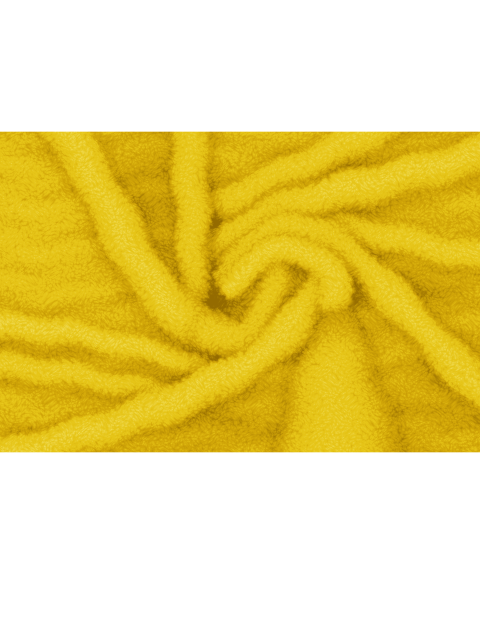
This texture is drawn by a Shadertoy shader. Its source:

```glsl
#define CLOTH_BOTTOM 39.1
#define CLOTH_HEIGHT 66.8
#define CREST 0.35
#define RIM 0.37
#define LIGHT vec2(-0.05, 0.09)
#define SHADOW 0.24
#define SHADOW_REACH 1.7
#define PILE_SCALE 1.15
#define PILE_DEPTH 0.36
#define STEPS 16

vec2 hash2(vec2 p) {
    vec3 q = fract(p.xyx * vec3(0.1031, 0.1030, 0.0973));
    q += dot(q, q.yzx + 33.33);
    return fract((q.xx + q.yz) * q.zy);
}

// Distance to the nearest scattered cell centre
float cellular(vec2 p) {
    vec2 cell = floor(p), f = fract(p);
    float nearest = 4.0;
    for (int y = -1; y <= 1; y++)
        for (int x = -1; x <= 1; x++) {
            vec2 o = vec2(x, y);
            vec2 r = o + hash2(cell + o + 200.0) - f;
            nearest = min(nearest, dot(r, r));
        }
    return sqrt(nearest);
}

vec2 bezier(vec2 a, vec2 b, vec2 c, vec2 d, float t) {
    float s = 1.0 - t;
    return s * s * s * a + 3.0 * s * t * (s * b + t * c) + t * t * t * d;
}

// Rounded ridge along a cubic curve, casting a shadow on what lies below
void fold(inout float shade, vec2 p, vec2 a, vec2 b, vec2 c, vec2 d,
          vec2 width, float soft, float lift) {
    float best = 1e6, along = 0.0;
    vec2 offset = vec2(0.0), from = a;
    for (int i = 1; i <= STEPS; i++) {
        vec2 to = bezier(a, b, c, d, float(i) / float(STEPS));
        vec2 dir = to - from;
        float h = clamp(dot(p - from, dir) / dot(dir, dir), 0.0, 1.0);
        vec2 r = p - from - h * dir;
        if (dot(r, r) < best) {
            best = dot(r, r);
            offset = r;
            along = (float(i) - 1.0 + h) / float(STEPS);
        }
        from = to;
    }
    float w = mix(width.x, width.y, along);
    vec2 u = offset / w;
    float k = length(u);
    shade -= SHADOW * (1.0 - soft) * exp(-max(k - 1.0, 0.0) * w / SHADOW_REACH);
    float body = RIM + lift + CREST * (1.0 - min(k * k, 1.2)) + dot(u, LIGHT);
    shade = mix(shade, body, 1.0 - smoothstep(0.9 - soft, 1.06, k));
}

// Soft elliptical pool of shade
float pool(vec2 p, vec2 centre, vec2 radius) {
    vec2 r = (p - centre) / radius;
    return exp(-dot(r, r));
}

float drapery(vec2 p) {
    // Flat cloth with shallow wrinkles and hollows
    float s = 0.56 + 0.04 * sin(p.y * 0.75 + sin(p.x * 0.13) * 2.0)
                   + 0.025 * sin(p.y * 1.3 - p.x * 0.22);
    s -= 0.17 * pool(p, vec2(31, 53), vec2(7, 15));
    s -= 0.17 * pool(p, vec2(47, 5), vec2(13, 8));
    s -= 0.15 * pool(p, vec2(92, 10), vec2(12, 14));
    s -= 0.15 * pool(p, vec2(90, 34), vec2(13, 6));
    s += 0.06 * pool(p, vec2(6, 48), vec2(12, 18));

    // Shallow folds on the left
    fold(s, p, vec2(-4, 18), vec2(12, 18), vec2(22, 14), vec2(38, 12), vec2(4, 3), 0.5, 0.0);
    fold(s, p, vec2(-4, 26), vec2(12, 27), vec2(26, 22), vec2(42, 18), vec2(4.5, 3), 0.6, 0.03);
    // Folds fanning to the upper right
    fold(s, p, vec2(46, 51), vec2(54, 55), vec2(68, 61), vec2(82, 70), vec2(4.2, 5), 0.3, 0.0);
    fold(s, p, vec2(66, 48), vec2(78, 46), vec2(90, 42), vec2(104, 40), vec2(3.5, 4.5), 0.5, 0.0);
    fold(s, p, vec2(44.5, 41), vec2(54, 53), vec2(76, 54), vec2(104, 63), vec2(4, 5), 0.25, 0.02);
    // Upright fold and the long sweep from the upper left
    fold(s, p, vec2(39.3, 70), vec2(40, 55), vec2(40.5, 42), vec2(40.5, 31), vec2(4.8, 3.6), 0.2, -0.02);
    fold(s, p, vec2(11, 70), vec2(25, 54), vec2(28, 28), vec2(47, 24), vec2(5, 5.2), 0.2, 0.03);
    fold(s, p, vec2(44, 24), vec2(52, 22), vec2(57, 26), vec2(57, 38), vec2(5, 4), 0.4, -0.02);
    // Outer arc running off to the lower right
    fold(s, p, vec2(47, 36), vec2(64, 60), vec2(73, 40), vec2(104, 9), vec2(3.6, 4.5), 0.25, 0.02);
    // Broad fold at the foot, then the diagonal and the inner curl
    fold(s, p, vec2(70, 32), vec2(69, 22), vec2(70, 12), vec2(71, -4), vec2(4, 15), 0.2, -0.02);
    fold(s, p, vec2(67, 36), vec2(60, 18), vec2(40, 10), vec2(0, -2), vec2(4, 4.8), 0.2, 0.02);
    fold(s, p, vec2(48, 34.5), vec2(56, 46), vec2(70, 44), vec2(70, 32), vec2(3, 4.2), 0.3, 0.02);

    // Deep creases around the centre
    s -= 0.16 * pool(p, vec2(70, 25.5), vec2(5, 4));
    s -= 0.2 * pool(p, vec2(44.8, 45), vec2(1.2, 8));
    s -= 0.15 * pool(p, vec2(45.5, 30.5), vec2(3, 1.6));
    return s;
}

vec3 yellow(float s) {
    vec3 col = mix(vec3(0.58, 0.42, 0.0), vec3(0.82, 0.65, 0.03), smoothstep(0.0, 0.46, s));
    col = mix(col, vec3(0.90, 0.77, 0.09), smoothstep(0.4, 0.66, s));
    return mix(col, vec3(0.95, 0.88, 0.38), smoothstep(0.64, 1.0, s));
}

void mainImage(out vec4 fragColor, in vec2 fragCoord) {
    float unit = 100.0 / iResolution.x;
    vec2 p = fragCoord * unit - vec2(0.0, CLOTH_BOTTOM);

    // Ragged outline and curling tufts of the pile
    vec2 ragged = p + 0.22 * sin(p.yx * 2.7 + 2.0 * sin(p * 1.3))
                    + 0.5 * sin(p.yx * 0.45 + vec2(1, 4));
    vec2 tuft = p + 0.5 * sin(p.yx * 0.9 + sin(p * 0.6));
    float pile = 0.6 * cellular(tuft * PILE_SCALE * vec2(1.0, 1.3))
               + 0.4 * cellular(tuft.yx * PILE_SCALE * 1.9);
    float shade = drapery(ragged) + PILE_DEPTH * (0.46 - pile);

    // Cloth band on white
    float edge = 0.5 * CLOTH_HEIGHT - abs(p.y - 0.5 * CLOTH_HEIGHT);
    float band = clamp(edge / unit + 0.5, 0.0, 1.0);
    fragColor = vec4(mix(vec3(1.0), yellow(shade), band), 1.0);
}
```
